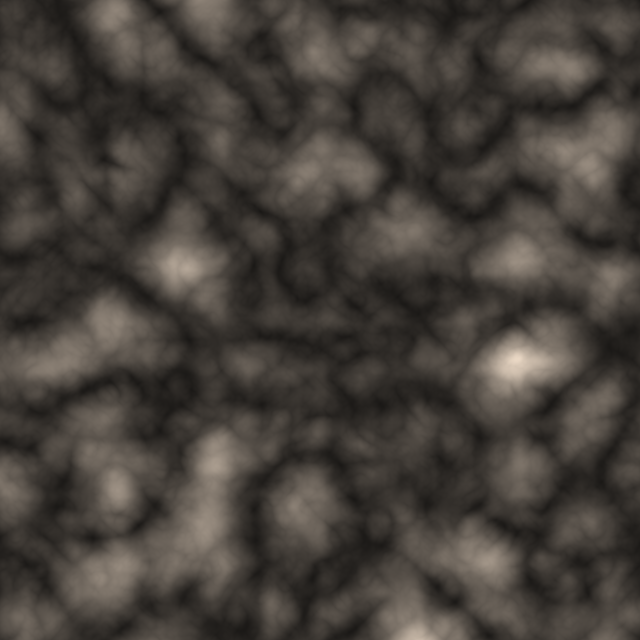
This texture is drawn by a Shadertoy shader. Its source:

```glsl
// Soft taupe turbulence: pale cloudy lumps separated by dark, creased hollows.

// Random slope for a lattice point, uneven in strength so lumps vary in brightness.
vec2 latticeGradient(vec2 cell) {
    uvec2 q = uvec2(ivec2(cell) + 4096) * uvec2(1597334673u, 3812015801u);
    uint h = (q.x ^ q.y) * 1597334673u;
    h = (h ^ (h >> 15)) * 2246822519u;
    h ^= h >> 13;
    vec2 unit = vec2(h & 65535u, h >> 16) / 65535.0;
    return 1.22 * (unit * 2.0 - 1.0);
}

// Gradient noise with a quintic fade.
float gradientNoise(vec2 p) {
    vec2 cell = floor(p);
    vec2 f = p - cell;
    vec2 fade = f * f * f * (f * (f * 6.0 - 15.0) + 10.0);
    vec2 e = vec2(0.0, 1.0);
    float a = dot(latticeGradient(cell), f);
    float b = dot(latticeGradient(cell + e.yx), f - e.yx);
    float c = dot(latticeGradient(cell + e.xy), f - e.xy);
    float d = dot(latticeGradient(cell + e.yy), f - e.yy);
    return mix(mix(a, b, fade.x), mix(c, d, fade.x), fade.y);
}

// Folded octaves; the rounded fold keeps the creases soft.
float turbulence(vec2 p) {
    float sum = 0.0;
    float amplitude = 1.0;
    for (int octave = 0; octave < 5; octave++) {
        float n = gradientNoise(p);
        sum += amplitude * (sqrt(n * n + 0.0004) - 0.006);
        p = p * 2.0 + vec2(17.3, 9.7);
        amplitude *= 0.39;
    }
    return sum;
}

void mainImage(out vec4 fragColor, in vec2 fragCoord) {
    vec2 uv = fragCoord / iResolution.y;
    float height = turbulence(uv * 6.5 + vec2(3.4, 11.6));

    // Tone curve: broad shadows, slightly steeper highlights.
    float tone = 0.085 + height * (0.64 + 0.2 * height);
    vec3 taupe = vec3(1.0, 0.922, 0.84);
    fragColor = vec4(taupe * tone, 1.0);
}
```
